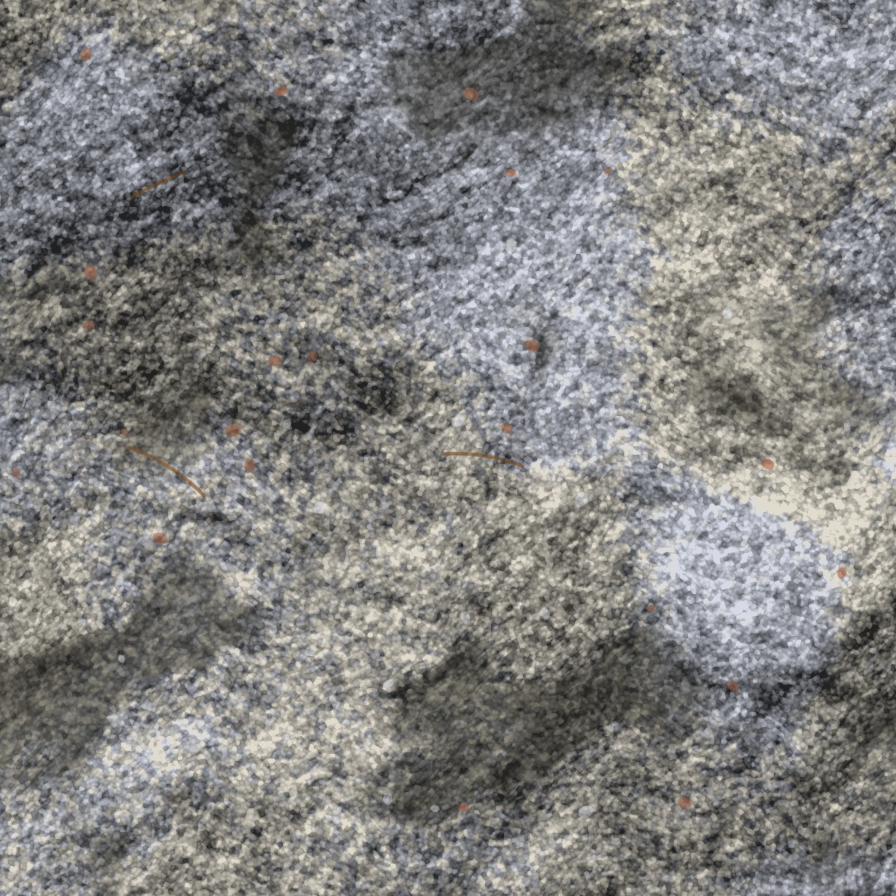
Give the GLSL for this texture, as a WebGL 1 fragment shader.

```glsl
precision highp float;

uniform vec2 u_resolution;

const vec3 WARM_TINT = vec3(1.025, 1.0, 0.935);
const vec3 COOL_TINT = vec3(0.975, 0.995, 1.055);
const vec3 HOLLOW_COLOR = vec3(0.19, 0.185, 0.16);
const vec3 CLAY_COLOR = vec3(0.58, 0.40, 0.32);
const vec3 CHALK_COLOR = vec3(0.70, 0.70, 0.71);
const vec3 TWIG_COLOR = vec3(0.46, 0.33, 0.21);

vec3 hash3(vec2 p) {
  vec3 q = fract(vec3(p.xyx) * vec3(0.1031, 0.1030, 0.0973));
  q += dot(q, q.yxz + 33.33);
  return fract((q.xxy + q.yzz) * q.zyx);
}

mat2 rotation(float angle) {
  float c = cos(angle), s = sin(angle);
  return mat2(c, -s, s, c);
}

// Cellular noise: x = blended cell value, y = distance to nearest point
vec2 cellular(vec2 p) {
  vec2 cell = floor(p), local = fract(p);
  float total = 0.0, weightSum = 0.0, nearest = 4.0;
  for (int y = -1; y <= 1; y++) {
    for (int x = -1; x <= 1; x++) {
      vec2 offset = vec2(float(x), float(y));
      vec3 rnd = hash3(cell + offset);
      vec2 d = offset + rnd.xy - local;
      float dist2 = dot(d, d);
      float weight = exp(-8.0 * dist2);
      total += weight * rnd.z;
      weightSum += weight;
      nearest = min(nearest, dist2);
    }
  }
  return vec2(total / weightSum, sqrt(nearest));
}

// Lumpy rock relief, layered from coarse clods to fine crumbs
float relief(vec2 p) {
  float height = 0.0, amplitude = 0.5;
  vec2 q = p * 4.0 + 20.0;
  for (int i = 0; i < 6; i++) {
    vec2 n = cellular(q);
    height += amplitude * mix(n.x, 1.0 - n.y, 0.35);
    q = rotation(0.65) * q * 2.03 + 41.7;
    amplitude *= 0.56;
  }
  return height;
}

vec2 warp(vec2 p) {
  p += 0.022 * sin(p.yx * vec2(11.0, 13.0) + vec2(0.7, 2.1));
  return p + 0.006 * sin(p.yx * vec2(47.0, 41.0) + vec2(3.2, 1.4));
}

// Sparse small stones: rgb = colour, a = coverage
vec4 pebbles(vec2 p, float density, float pixel) {
  vec2 q = p * density, cell = floor(q);
  vec3 rnd = hash3(cell + 211.0);
  vec3 shape = hash3(cell + 377.0);
  vec2 d = rotation(shape.x * 6.283) * (fract(q) - 0.25 - 0.5 * rnd.xy);
  d.x *= 0.75;
  float radius = mix(0.07, 0.16, shape.y);
  float edge = pixel * density;
  float cover = smoothstep(edge, -edge, length(d) - radius);
  vec3 color = mix(CHALK_COLOR, CLAY_COLOR, step(0.55, shape.z));
  return vec4(color, cover * step(0.91, rnd.z));
}

// Thin bent twigs, mostly lying flat
float twigs(vec2 p, float density, float pixel) {
  vec2 q = p * density, cell = floor(q);
  vec3 rnd = hash3(cell + 90.0);
  vec3 shape = hash3(cell + 150.0);
  vec2 d = rotation((shape.x - 0.5) * 1.2) * (fract(q) - 0.35 - 0.3 * rnd.xy);
  d.y += (shape.y - 0.3) * 2.0 * d.x * d.x;
  d.x = max(abs(d.x) - mix(0.08, 0.16, shape.z), 0.0);
  float edge = pixel * density;
  return smoothstep(edge, -edge, length(d) - 0.006) * step(0.68, rnd.z);
}

void main() {
  float pixel = 1.0 / min(u_resolution.x, u_resolution.y);
  vec2 uv = gl_FragCoord.xy * pixel;
  vec2 p = warp(uv);

  // Light from above: fine slopes and broad shade under overhangs
  vec2 lightDir = normalize(vec2(-0.3, 1.0));
  float height = relief(p);
  float slope = (height - relief(p + lightDir * 0.003)) / 0.003;
  float overhang = smoothstep(0.04, 0.19, relief(p + lightDir * 0.03) - height);

  // Weathered patches, grit and hollows
  float patches = cellular(p * 2.6 + 7.0).x;
  float grit = cellular(uv * 105.0).x - 0.5;
  vec2 sand = cellular(rotation(0.4) * uv * 210.0 + 60.0);
  float hollow = smoothstep(0.47, 0.33, cellular(p * 9.0 + 31.0).x * 0.5 + height * 0.5);

  float tone = 0.505 + 0.36 * (patches - 0.5) + 0.40 * (height - 0.56);
  tone += 0.1 * clamp(slope * 0.26, -1.6, 1.8);
  tone += 0.24 * grit + 0.30 * (sand.x - 0.5) - 0.12 * (sand.y - 0.45);
  tone -= 0.15 * overhang;
  tone = clamp(tone, 0.13, 0.86);

  float warmth = cellular(p * 4.3 + 53.0).x + 0.5 * (patches - 0.5) + 0.5 * grit;
  vec3 color = tone * mix(COOL_TINT, WARM_TINT, smoothstep(0.25, 0.75, warmth));
  color = mix(color, HOLLOW_COLOR * (0.7 + tone), 0.55 * hollow);

  // Loose debris
  float shade = 0.65 + 0.7 * tone;
  vec4 stone = pebbles(uv, 24.0, pixel);
  color = mix(color, stone.rgb * shade, 0.8 * stone.a);
  color = mix(color, TWIG_COLOR * shade, 0.8 * twigs(uv, 3.0, pixel));

  gl_FragColor = vec4(color, 1.0);
}
```
